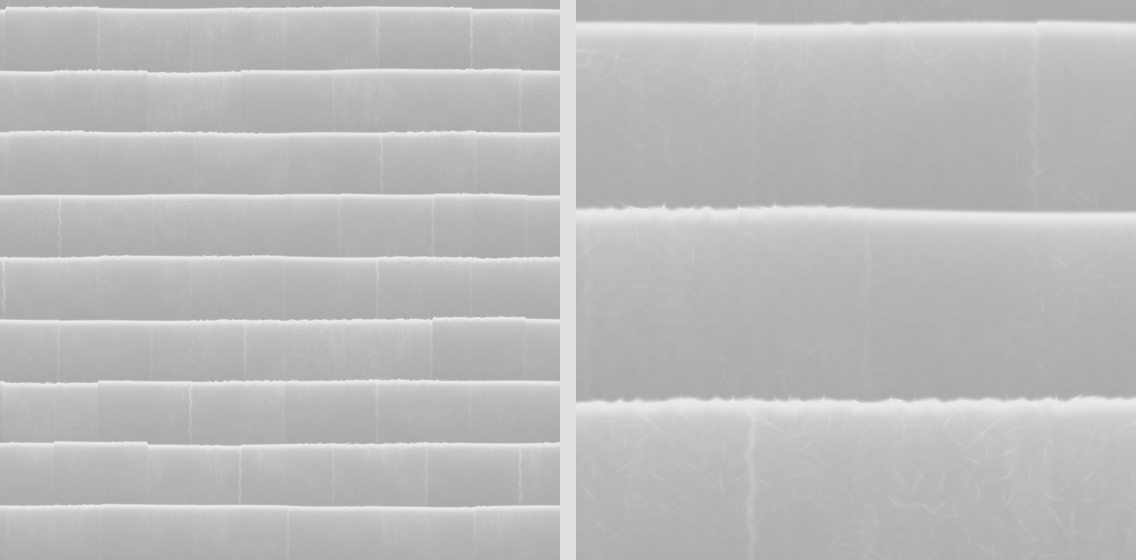
Left, the full canvas; right, a detail of the centre.
Give the GLSL for this texture, as a WebGL 1 fragment shader.

```glsl
precision highp float;
// Nine overlapping courses of pale grey shingles with frayed bright rims, faint joints and fibrous wear.

uniform vec2 u_resolution;

const float ROWS = 9.0;
const float COLUMNS = 6.0;
const float TAU = 6.2831853;
const vec3 UPPER_GREY = vec3(0.735);
const vec3 LOWER_GREY = vec3(0.672);
const vec3 RIM_GREY = vec3(0.91);

float hash(vec2 p) {
  return fract(sin(dot(p, vec2(127.1, 311.7))) * 43758.55);
}

// Value noise that wraps after a whole number of cells
float noise(vec2 uv, vec2 cells) {
  vec2 p = uv * cells;
  vec2 i = floor(p);
  vec2 f = fract(p);
  f = f * f * (3.0 - 2.0 * f);
  vec2 a = mod(i, cells);
  vec2 b = mod(i + 1.0, cells);
  return mix(mix(hash(a), hash(vec2(b.x, a.y)), f.x),
             mix(hash(vec2(a.x, b.y)), hash(b), f.x), f.y);
}

// Short curved fibres, one scattered in each wrapped cell
float fibres(vec2 uv, float cells, float halfWidth) {
  vec2 p = uv * cells;
  vec2 base = floor(p);
  float sum = 0.0;
  for (int y = -1; y <= 1; y++) {
    for (int x = -1; x <= 1; x++) {
      vec2 cell = base + vec2(float(x), float(y));
      vec2 id = mod(cell, cells);
      vec2 q = p - cell - vec2(hash(id + 3.1), hash(id + 7.7));
      float angle = TAU * hash(id + 13.3);
      float c = cos(angle);
      float s = sin(angle);
      q = vec2(c * q.x + s * q.y, c * q.y - s * q.x);
      q.y += (hash(id + 19.9) - 0.5) * 1.2 * q.x * q.x;
      float line = 1.0 - smoothstep(0.0, halfWidth, abs(q.y));
      float taper = 1.0 - smoothstep(0.1, 0.9, abs(q.x));
      sum += line * taper * hash(id + 23.5);
    }
  }
  return sum;
}

// Position along a course in shingles, with alternate courses staggered
float along(float x, float row) {
  return x * COLUMNS - 0.04 - 0.48 * mod(row, 2.0) - 0.12 * hash(vec2(row, 41.0));
}

// Small height error of one shingle; large errors are rare
float shingleLift(float column, float row) {
  float h = 2.0 * hash(vec2(mod(column, COLUMNS), row + 57.0)) - 1.0;
  return 0.028 * h * h * h;
}

// Top edge of a course: slow sag plus a step at each joint
float edgeLift(float x, float row) {
  float t = along(x, row);
  float column = floor(t);
  float turn = smoothstep(0.0, 0.02, fract(t));
  float step2 = mix(shingleLift(column - 1.0, row), shingleLift(column, row), turn);
  float phase = TAU * hash(vec2(row, 71.0));
  return step2 + 0.012 * sin(TAU * x + phase) + 0.006 * sin(TAU * 4.0 * x + 2.0 * phase);
}

// Pale vertical joints of uneven strength
float joints(vec2 uv, float row) {
  float t = along(uv.x, row) + 0.006 * sin(TAU * 31.0 * uv.y) + 0.004 * sin(TAU * 74.0 * uv.y);
  float nearest = floor(t + 0.5);
  float strength = hash(vec2(mod(nearest, COLUMNS), row + 83.0));
  float d = (t - nearest) / 0.014;
  return exp(-d * d) * (0.12 + 0.88 * strength * strength)
       * (0.45 + 0.55 * noise(uv, vec2(12.0, 96.0)));
}

void main() {
  vec2 uv = gl_FragCoord.xy / u_resolution;
  float v = (1.0 - uv.y) * ROWS - 0.14;

  // Nearest course edge, roughened in frayed stretches
  float edge = floor(v + 0.5);
  float edgeRow = mod(edge, ROWS);
  float fineFibres = fibres(uv, 90.0, 0.13);
  float fray = smoothstep(0.3, 0.75, noise(uv + vec2(0.0, 0.37), vec2(14.0, 9.0)));
  float ragged = noise(uv, vec2(192.0, 128.0)) - 0.4;
  float d = v - edge - edgeLift(uv.x, edgeRow) + 0.026 * fray * ragged;

  // Course under this point and depth below its top edge
  float course = d < 0.0 ? edge - 1.0 : edge;
  float row = mod(course, ROWS);
  float depth = max(v - course - edgeLift(uv.x, row), 0.0);
  float column = mod(floor(along(uv.x, row)), COLUMNS);
  float character = hash(vec2(column, row + 97.0));

  // Shaded face
  vec3 color = mix(UPPER_GREY, LOWER_GREY, clamp(depth, 0.0, 1.0));
  color += 0.10 * exp(-7.0 * depth) + 0.008 * (character - 0.5);

  // Cloudy abrasion, fibres and vertical scuffs
  float cloud = 0.6 * noise(uv, vec2(16.0)) + 0.4 * noise(uv, vec2(43.0));
  float wear = smoothstep(0.25, 0.8, cloud) * (0.45 + 0.55 * character);
  float streak = noise(uv, vec2(210.0, 20.0)) * noise(uv, vec2(67.0, 13.0));
  float scratches = fineFibres + 0.8 * fibres(uv + 0.31, 52.0, 0.09);
  float fade = 1.0 - 0.5 * clamp(depth, 0.0, 1.0);
  color += fade * wear * (0.012 + 0.045 * scratches + 0.035 * streak);
  color += 0.012 * (noise(uv, vec2(256.0)) - 0.5);
  color += 0.085 * joints(uv, row) * (1.0 - 0.35 * depth);

  // Bright rim with a sharp upper side, soft lower side and loose fibres
  float side = d / (d < 0.0 ? 0.018 : 0.05);
  float rim = exp(-side * side);
  float loose = fray * fineFibres * smoothstep(-0.055, -0.01, d) * (1.0 - smoothstep(0.0, 0.04, d));
  color = mix(color, RIM_GREY, clamp(rim + 0.7 * loose, 0.0, 1.0));

  gl_FragColor = vec4(clamp(color, 0.0, 1.0), 1.0);
}
```
